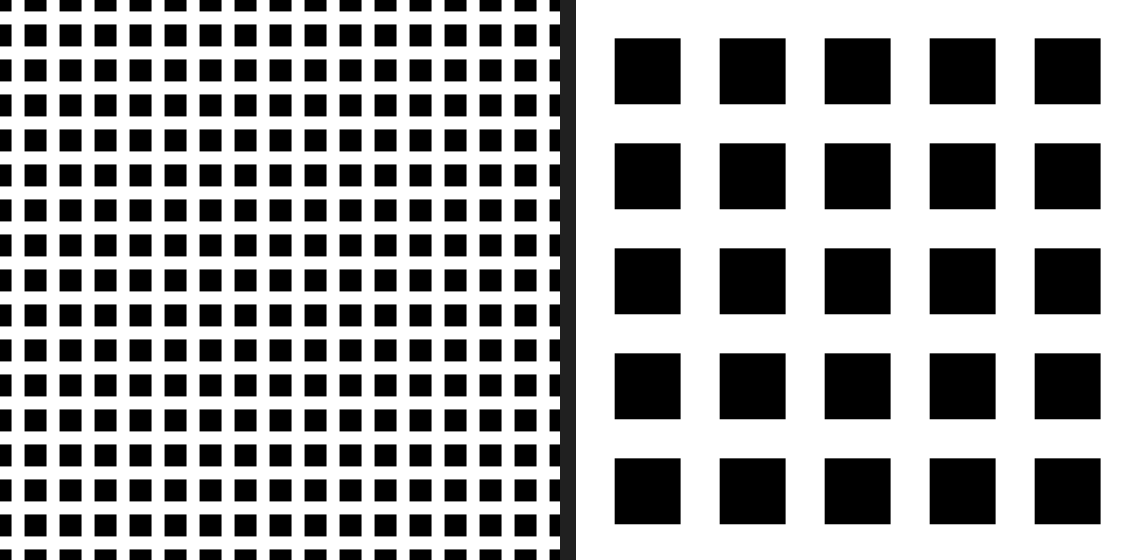
Left: the whole. Right: its middle third, enlarged.
Write a three.js fragment shader that draws this pattern.

```glsl
varying vec2 vUv;

// Box-filtered coverage of a centred square, per axis
float squareCoverage(vec2 offset, float halfSide, vec2 pixel) {
  vec2 inside = clamp((halfSide - abs(offset)) / pixel + 0.5, 0.0, 1.0);
  return inside.x * inside.y;
}

void main() {
  // Sixteen cells each way, squares centred near the cell corners
  vec2 grid = vUv * 16.0;
  vec2 offset = fract(grid - vec2(0.0156, -0.0125) + 0.5) - 0.5;

  // Black squares on white
  float ink = squareCoverage(offset, 0.314, fwidth(grid));
  gl_FragColor = vec4(mix(vec3(1.0), vec3(0.0), ink), 1.0);
}
```
